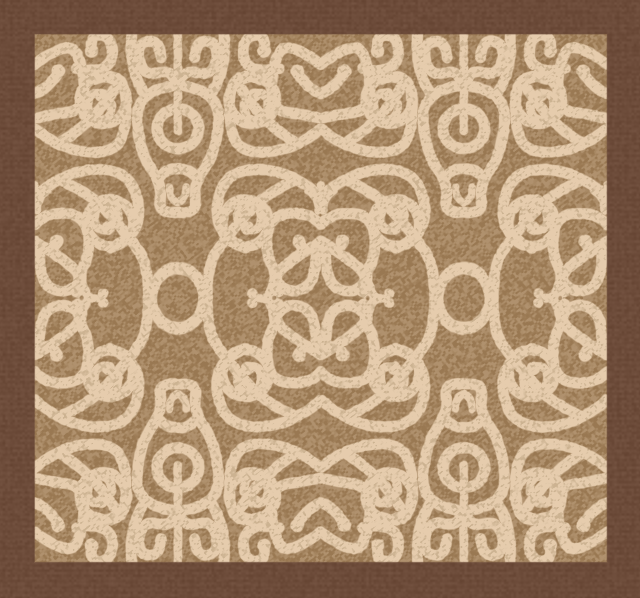
This pattern is drawn by a Shadertoy shader. Its source:

```glsl
const float VIEW_HEIGHT = 7.16;              // canvas height in design units
const vec2  FIELD_HALF = vec2(3.425, 3.16);  // patterned area inside the border
const float PERIOD = 3.425;                  // width of one mirrored repeat
const float BAND_SPLIT = 1.65;               // between medallion and outer band
const float LINE = 0.066;                    // half width of a line
const float GRAIN = 34.0;                    // yarn tufts per design unit
const float WOBBLE = 0.012;                  // unevenness of the woven edges
const vec3 CREAM = vec3(0.90, 0.80, 0.68);
const vec3 CREAM_SHADE = vec3(0.80, 0.70, 0.57);
const vec3 TAN = vec3(0.69, 0.57, 0.43);
const vec3 TAN_SHADE = vec3(0.60, 0.47, 0.32);
const vec3 BROWN = vec3(0.46, 0.33, 0.26);
const vec3 BROWN_SHADE = vec3(0.39, 0.26, 0.19);

float hash(vec2 p) {
    vec3 q = fract(p.xyx * 0.1031);
    q += dot(q, q.yzx + 33.33);
    return fract((q.x + q.y) * q.z);
}

float noise(vec2 p) {
    vec2 i = floor(p), f = fract(p);
    f *= f * (3.0 - 2.0 * f);
    return mix(mix(hash(i), hash(i + vec2(1, 0)), f.x),
               mix(hash(i + vec2(0, 1)), hash(i + vec2(1, 1)), f.x), f.y);
}

float segment(vec2 p, vec2 a, vec2 b) {
    vec2 d = b - a;
    return length(p - a - d * clamp(dot(p - a, d) / dot(d, d), 0.0, 1.0));
}

float bezier(vec2 p, vec2 a, vec2 b, vec2 c) {
    float d = 1e3;
    vec2 last = a;
    for (int i = 1; i <= 6; i++) {
        float t = float(i) / 6.0;
        vec2 next = mix(mix(a, b, t), mix(b, c, t), t);
        d = min(d, segment(p, last, next));
        last = next;
    }
    return d;
}

// Smooth curve whose inner points act as tangent corners
float path(vec2 p, vec2 k[6]) {
    float d = 1e3;
    vec2 start = k[0];
    for (int i = 1; i < 5; i++) {
        vec2 end = i == 4 ? k[5] : 0.5 * (k[i] + k[i + 1]);
        d = min(d, bezier(p, start, k[i], end));
        start = end;
    }
    return d;
}

float ring(vec2 p, vec2 r) { return abs(length(p / r) - 1.0) * min(r.x, r.y); }

// Ball terminal, slightly fatter than the line
float ball(vec2 p, vec2 c) { return length(p - c) - 0.015; }

// Ring with an inner hook, shared by both bands
float cornerScroll(vec2 p) {
    float hook = path(p, vec2[6](vec2(0.88, 0.82), vec2(0.74, 0.80), vec2(0.70, 1.0),
                                 vec2(0.80, 1.15), vec2(1.0, 1.12), vec2(1.0, 0.95)));
    return min(min(ring(p - vec2(0.9, 0.9), vec2(0.28)), hook + 0.012), ball(p, vec2(0.88, 0.84)));
}

float medallion(vec2 p, bool upper) {
    float d = cornerScroll(p);
    // Lip, side arc and inner quatrefoil
    d = min(d, path(p, vec2[6](vec2(0, 1.22), vec2(0.28, 1.46), vec2(0.85, 1.58),
                               vec2(1.22, 1.38), vec2(1.27, 0.75), vec2(0.9, 0.6))));
    d = min(d, path(p, vec2[6](vec2(1.36, 0), vec2(1.36, 0.4), vec2(1.15, 0.7),
                               vec2(0.9, 1.0), vec2(0.65, 1.25), vec2(0.3, 1.42))));
    d = min(d, path(p, vec2[6](vec2(0, 0.88), vec2(0.12, 1.03), vec2(0.62, 1.0),
                               vec2(0.66, 0.5), vec2(0.5, 0.25), vec2(0.63, 0))));
    // Leaf loops with curled tips
    d = min(d, path(p, vec2[6](vec2(0.06, 0.62), vec2(0.04, 0.2), vec2(0.35, 0.04),
                               vec2(0.6, 0.24), vec2(0.3, 0.5), vec2(0, 0.68))));
    d = min(d, bezier(p, vec2(0.02, 0.64), vec2(0.18, 0.5), vec2(0.27, 0.67)));
    d = min(d, ball(p, vec2(0.26, 0.68)));
    // Side bud and palmette
    d = min(d, segment(p, vec2(0.5, 0.08), vec2(0.66, 0)));
    d = min(d, segment(p, vec2(0.64, 0), vec2(0.78, 0)) + 0.015);
    d = min(d, length(p - vec2(0.82, 0.055)) + 0.005);
    d = max(d, LINE + 0.025 - length(p - vec2(0.56, 0)));
    if (upper) d = min(d, bezier(p, vec2(0.03, 1.05), vec2(0.02, 1.2), vec2(0.15, 1.29)) + 0.015);
    if (upper) d = min(d, segment(p, vec2(0, 1.12), vec2(0, 1.36)) + 0.02);
    return min(d, ring(p - vec2(0.5 * PERIOD, 0), vec2(0.31, 0.36)));
}

float outerBand(vec2 p) {
    float d = cornerScroll(vec2(p.x + 0.08, 3.27 - p.y));
    d = min(d, path(p, vec2[6](vec2(0, 2.03), vec2(0.3, 1.78), vec2(0.95, 1.72),
                               vec2(1.12, 2.1), vec2(1.05, 2.75), vec2(0.72, 2.62))));
    d = min(d, bezier(p, vec2(0.3, 1.86), vec2(0.7, 2.1), vec2(0.95, 2.5)));
    // Central lobes, crossed bars and top scrolls
    d = min(d, path(p, vec2[6](vec2(0, 2.15), vec2(0.2, 2.2), vec2(0.6, 2.25),
                               vec2(0.58, 2.8), vec2(0.4, 3.1), vec2(0, 2.8))));
    d = min(d, bezier(p, vec2(0, 2.45), vec2(0.15, 2.5), vec2(0.3, 2.72)));
    d = min(d, ball(p, vec2(0.28, 2.72)));
    d = min(d, path(p, vec2[6](vec2(0.5, 2.75), vec2(0.75, 2.7), vec2(0.95, 2.85),
                               vec2(0.9, 3.15), vec2(0.65, 3.15), vec2(0.68, 2.95))));
    return min(d, ball(p, vec2(0.68, 2.96)));
}

// Gourd standing between two medallions
float gourd(vec2 p) {
    float d = path(p, vec2[6](vec2(0, 1.03), vec2(0.24, 1.0), vec2(0.18, 1.35),
                              vec2(0.46, 1.75), vec2(0.52, 2.5), vec2(0, 2.55)));
    d = min(d, ring(p - vec2(0, 2.03), vec2(0.25, 0.24)));
    d = min(d, segment(p, vec2(0, 2.0), vec2(0, 3.2)) + 0.015);
    d = min(d, bezier(p, vec2(0, 1.55), vec2(0.15, 1.56), vec2(0.24, 1.42)));
    d = min(d, bezier(p, vec2(0, 1.14), vec2(0.11, 1.2), vec2(0.1, 1.33)) + 0.02);
    d = min(d, path(p, vec2[6](vec2(0.03, 2.55), vec2(0.05, 2.75), vec2(0.42, 2.65),
                               vec2(0.5, 3.05), vec2(0.22, 3.1), vec2(0.2, 2.88))));
    return min(d, bezier(p, vec2(0.4, 2.45), vec2(0.6, 2.75), vec2(0.55, 3.2)));
}

void mainImage(out vec4 fragColor, in vec2 fragCoord) {
    float pixel = VIEW_HEIGHT / iResolution.y;
    vec2 p = (fragCoord - 0.5 * iResolution.xy) * pixel - vec2(0.01, 0.01);
    vec2 warped = p + WOBBLE * (vec2(noise(p * 20.0 + 90.0), noise(p * 20.0 + 190.0)) - 0.5);

    // Mirrored repeat
    vec2 cell = vec2(abs(mod(warped.x + 0.5 * PERIOD, PERIOD) - 0.5 * PERIOD), abs(warped.y));
    float d = cell.y < BAND_SPLIT ? medallion(cell, p.y > 0.0) : outerBand(cell);
    d = min(d, gourd(vec2(0.5 * PERIOD - cell.x, cell.y))) - LINE;

    // Tufted yarn and ribbed border
    float tuft = noise(mat2(0.8, -0.6, 0.6, 0.8) * p * GRAIN * vec2(1.0, 1.3) + 300.0);
    float rib = 0.5 + 0.25 * sin(p.y * 95.0) + 0.15 * sin(p.x * 70.0);
    float weave = clamp(mix(rib, noise(p * GRAIN + 500.0), 0.6), 0.0, 1.0);
    vec3 ground = mix(TAN_SHADE, TAN, smoothstep(0.15, 0.85, tuft));
    vec3 yarn = mix(CREAM_SHADE, CREAM, smoothstep(0.05, 0.5, tuft));
    vec3 color = mix(yarn, ground, smoothstep(-pixel, pixel, d));

    vec2 outside = abs(p) - FIELD_HALF;
    float border = smoothstep(-pixel, pixel, max(outside.x, outside.y));
    fragColor = vec4(mix(color, mix(BROWN_SHADE, BROWN, weave), border), 1.0);
}
```
